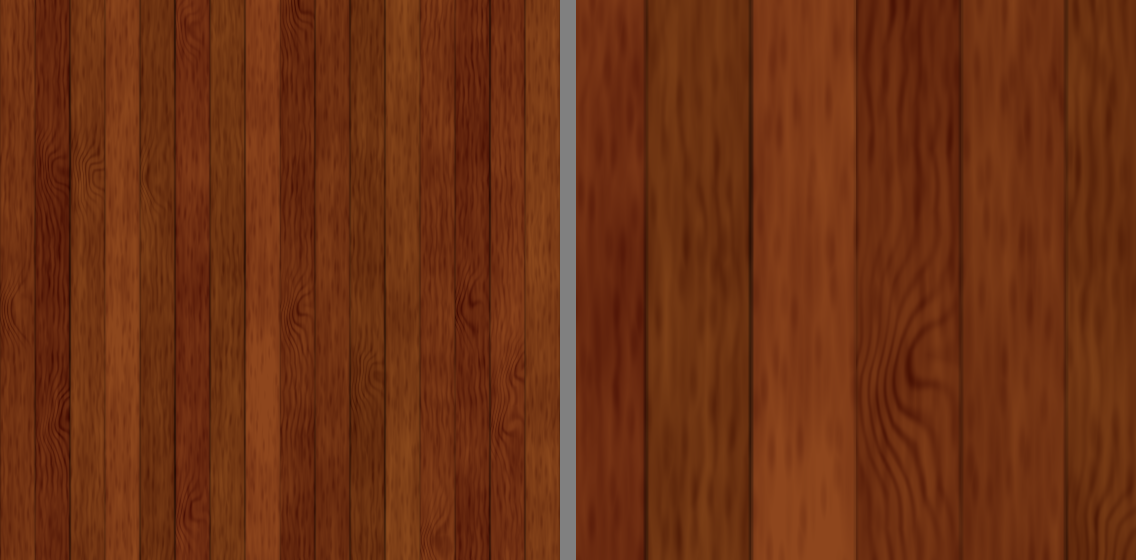
Left, the full canvas; right, a detail of the centre.
Give the GLSL for this texture, as a Shadertoy shader.

```glsl
// Sixteen upright red-brown wood planks with fibres, wavy grain, scattered knots and dark seams.

float hash(vec2 p) {
    return fract(sin(dot(p, vec2(127.1, 311.7))) * 43758.5);
}

// Cellular noise: distance to the nearest scattered point
float cells(vec2 p) {
    vec2 base = floor(p), f = p - base;
    float nearest = 2.0;
    for (int j = -1; j <= 1; j++)
        for (int i = -1; i <= 1; i++) {
            vec2 o = vec2(i, j), id = base + o;
            vec2 point = o + vec2(hash(id), hash(id + 57.3));
            nearest = min(nearest, length(point - f));
        }
    return nearest;
}

// Layered sines along a plank, roughly -1 to 1
float waves(float y, float seed) {
    return 0.5 * sin(y * 7.0 + seed * 5.1)
         + 0.3 * sin(y * 17.0 + seed * 9.7)
         + 0.2 * sin(y * 39.0 + seed * 3.3);
}

void mainImage(out vec4 fragColor, in vec2 fragCoord) {
    vec2 uv = fragCoord / iResolution.xy;
    float pixel = 1.0 / iResolution.x;
    float across = uv.x * 16.0;
    float plank = floor(across);
    float x = across - plank;

    // Base tone of each plank, 0 dark to 1 light
    float tones[16] = float[16](0.58, 0.25, 0.62, 0.92, 0.52, 0.46, 0.62, 0.90,
                                0.38, 0.54, 0.48, 0.76, 0.58, 0.34, 0.58, 0.82);
    float base = tones[int(clamp(plank, 0.0, 15.0))];
    float tone = base + 0.13 * waves(uv.y, plank + 0.4);

    // Knots lift the grain phase, so lines flow around them and close into rings
    float phase = 6.5 * x + 0.8 * waves(uv.y * 0.8, plank * 1.7);
    float knots = 0.0;
    for (int i = 0; i < 3; i++) {
        vec2 id = vec2(plank, float(i) + 3.0);
        float y = (float(i) + hash(id)) / 3.0;
        vec2 d = (vec2(x, uv.y) - vec2(0.25 + 0.5 * hash(id + 8.1), y)) * vec2(2.3, 19.0);
        d.x += 0.25 * sin(uv.y * 60.0 + plank);
        float present = step(0.62, hash(id + 21.7)) * (1.0 - smoothstep(0.7, 0.9, base));
        float bump = present * exp(-dot(d, d));
        phase += 3.4 * bump;
        knots += bump;
        tone -= 0.22 * present * exp(-6.0 * dot(d, d));
    }

    // Grain lines, broken into patches by cellular noise
    phase += 0.7 * cells(vec2(across * 2.0, uv.y * 22.0));
    float line = 0.5 + 0.5 * sin(6.2832 * phase);
    float patches = smoothstep(0.2, 0.8, cells(vec2(across * 1.3 + 4.0, uv.y * 7.0)));
    float strength = (0.12 + 0.3 * hash(vec2(plank, 2.6))) * (1.15 - base) * (0.4 + patches);
    tone -= (strength + 0.28 * knots) * (line * line - 0.35);

    // Long fibres, short pores and soft stains
    tone += 0.30 * (cells(vec2(uv.x * 170.0, uv.y * 16.0)) - 0.45);
    tone += 0.32 * (cells(vec2(uv.x * 62.0, uv.y * 3.5 + plank * 7.3)) - 0.45);
    tone -= 0.22 * (1.0 - smoothstep(0.05, 0.35, cells(vec2(uv.x * 95.0, uv.y * 20.0))));
    tone += 0.22 * (cells(vec2(across * 0.8, uv.y * 9.0 + plank * 2.1)) - 0.45);

    // Seams: a thin dark line inside a soft shadow, uneven from joint to joint
    float seam = abs(across - floor(across + 0.5)) / 16.0;
    float depth = 0.25 + 0.75 * hash(vec2(mod(floor(across + 0.5), 16.0), 9.2));
    depth *= 0.8 + 0.3 * waves(uv.y, floor(across + 0.5));
    tone -= 0.22 * depth * exp(-seam * 190.0);

    vec3 darkWood = vec3(0.33, 0.11, 0.03);
    vec3 lightWood = vec3(0.52, 0.26, 0.10);
    vec3 color = mix(darkWood, lightWood, clamp(tone + 0.05, -0.5, 1.15));
    color += vec3(0.012, -0.008, 0.004) * (hash(vec2(plank, 14.3)) * 2.0 - 1.0);
    color *= 1.0 - 0.5 * depth * (1.0 - smoothstep(0.0004, 0.0016 + pixel, seam));

    fragColor = vec4(color, 1.0);
}
```
